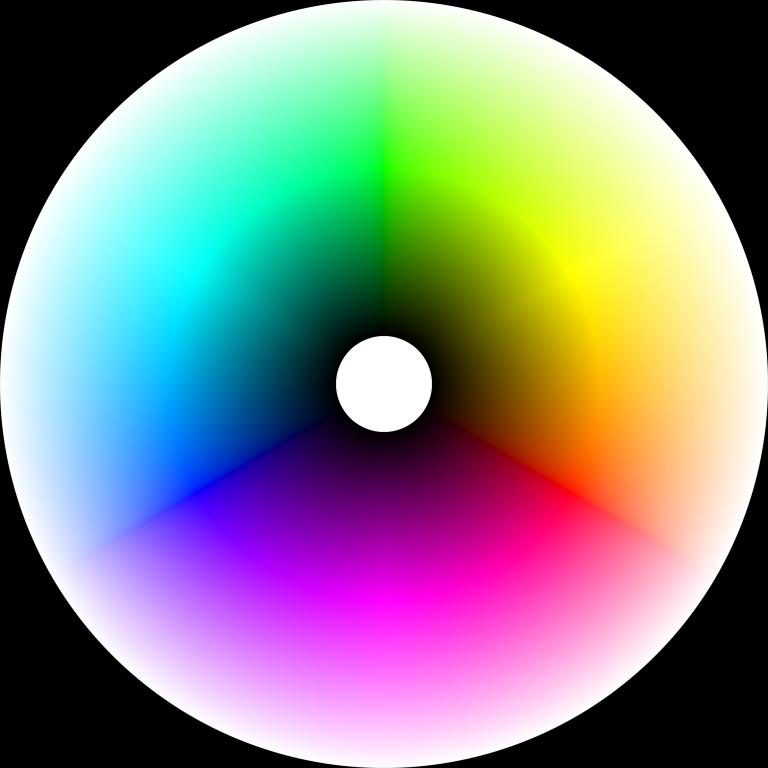
Give the GLSL for this background, as a WebGL 1 fragment shader.

```glsl
precision highp float;

uniform vec2 u_resolution;

const float TAU = 6.283185;
const float HUB_RADIUS = 0.0625;
const float RIM_RADIUS = 0.5;
const vec3 BLACK = vec3(0.0);
const vec3 WHITE = vec3(1.0);

// Pure hue, with 0 and 1 both red; the root sharpens the primary creases
vec3 hueColor(float hue) {
  vec3 phase = fract(vec3(hue) + vec3(0.0, 2.0, 1.0) / 3.0);
  vec3 ramp = clamp(abs(phase * 6.0 - 3.0) - 1.0, 0.0, 1.0);
  return sqrt(ramp);
}

// Black to pure hue to white as lightness goes from 0 to 1
vec3 shadeHue(vec3 pureColor, float lightness) {
  vec3 dark = mix(BLACK, pureColor, clamp(lightness * 2.0, 0.0, 1.0));
  return mix(dark, WHITE, clamp(lightness * 2.0 - 1.0, 0.0, 1.0));
}

// Smooth disc coverage
float discMask(float dist, float radius, float softness) {
  return 1.0 - smoothstep(radius - softness, radius + softness, dist);
}

void main() {
  float side = min(u_resolution.x, u_resolution.y);
  vec2 p = (gl_FragCoord.xy - 0.5 * u_resolution) / side;
  float dist = length(p);
  float softness = 0.7 / side;

  // Red sits 30 degrees below the right-hand axis
  float hue = atan(p.y, p.x + 1e-6) / TAU + 1.0 / 12.0;
  float lightness = (dist - HUB_RADIUS) / (RIM_RADIUS - HUB_RADIUS);
  vec3 wheel = shadeHue(hueColor(hue), lightness);

  // Wheel on black, with a white hub
  vec3 color = mix(BLACK, wheel, discMask(dist, RIM_RADIUS, softness));
  color = mix(color, WHITE, discMask(dist, HUB_RADIUS, softness));

  gl_FragColor = vec4(color, 1.0);
}
```
